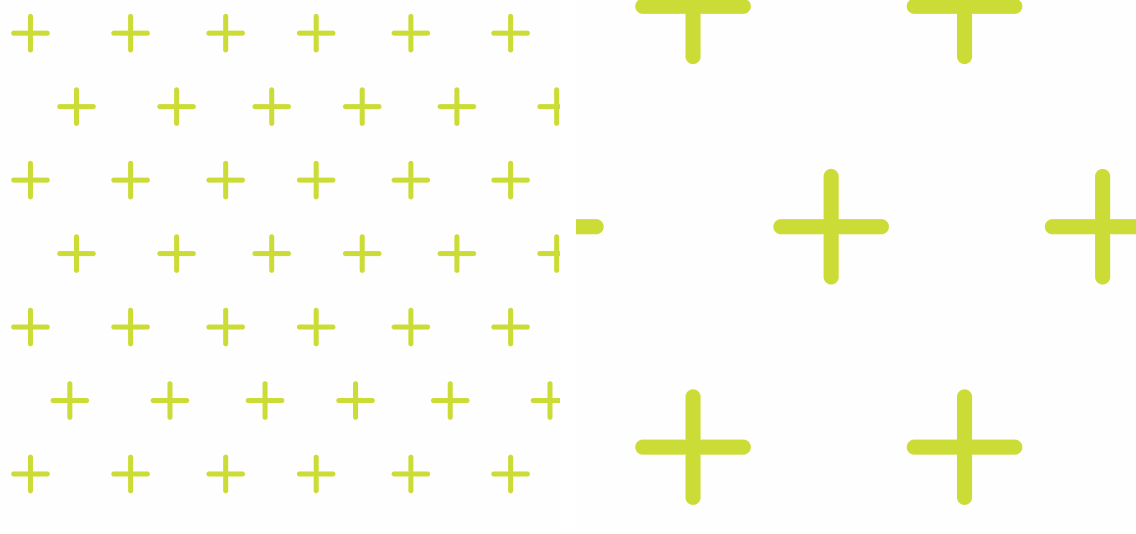
Left, the full canvas; right, a detail of the centre.
Write a WebGL 2 fragment shader that draws this pattern.

```glsl
#version 300 es
precision highp float;
// Staggered rows of thin, round-ended lime plus signs on white.
// Each pixel picks its nearest row, then takes the smallest distance to the
// plus signs of that row, whose columns are unevenly spaced.

uniform vec2 u_resolution;
out vec4 fragColor;

// Distance to a plus made of two crossing capsules.
float plusDistance(vec2 p, float arm, float radius) {
    p = abs(p);
    if (p.y > p.x) p = p.yx;
    return length(vec2(max(p.x - arm, 0.0), p.y)) - radius;
}

void main() {
    // Canvas widths, measured from the upper left corner.
    vec2 p = vec2(gl_FragCoord.x, u_resolution.y - gl_FragCoord.y) / u_resolution.x;

    // Seven rows; odd ones shift right, the last of them a little less.
    float row = clamp(round((p.y - 0.0592) / 0.1312), 0.0, 6.0);
    float shift = mod(row, 2.0) * (row == 5.0 ? 0.0703 : 0.0822);
    float rowY = 0.0592 + row * 0.1312;

    // Six plus signs per row, closer together near the middle.
    float columns[6] = float[6](0.0544, 0.2332, 0.4030, 0.5646, 0.7337, 0.9118);
    float d = 1.0;
    for (int i = 0; i < 6; i++) {
        vec2 center = vec2(columns[i] + shift, rowY);
        d = min(d, plusDistance(p - center, 0.0299, 0.0045));
    }

    // Edge smoothing about one pixel wide.
    float ink = clamp(0.5 - d * u_resolution.x, 0.0, 1.0);
    vec3 white = vec3(0.996);
    vec3 lime = vec3(0.80, 0.863, 0.21);
    fragColor = vec4(mix(white, lime, ink), 1.0);
}
```
